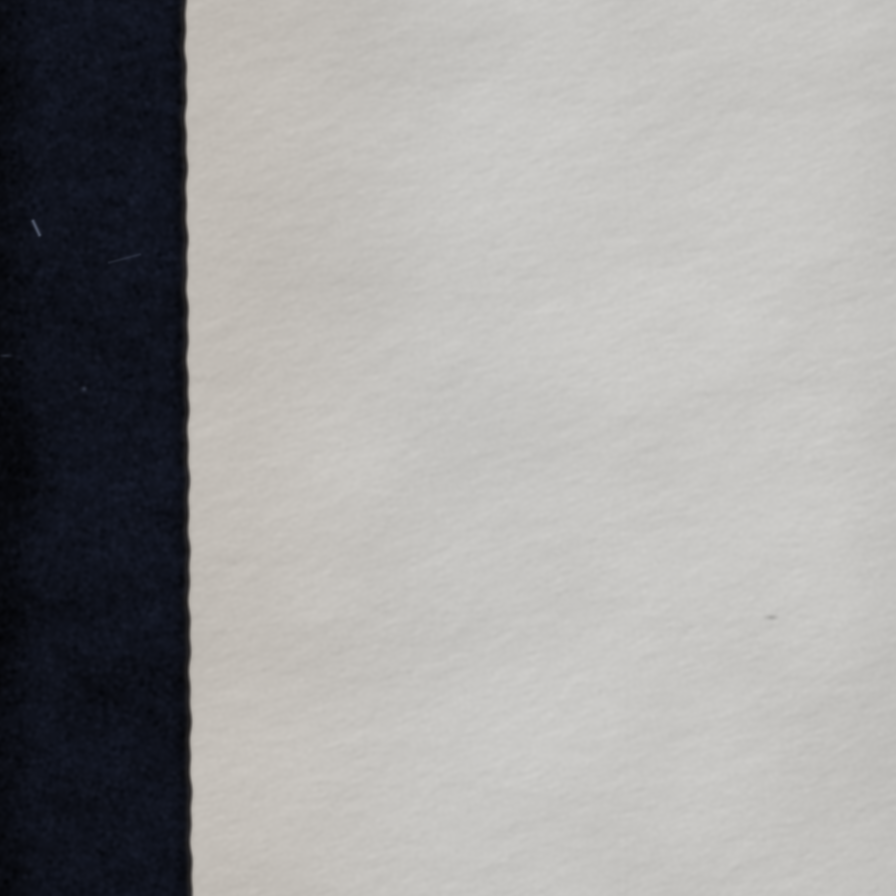
This texture is drawn by a Shadertoy shader. Its source:

```glsl
const vec3 PAPER_WARM = vec3(0.750, 0.732, 0.708);
const vec3 PAPER_COOL = vec3(0.778, 0.774, 0.763);
const vec3 INK_BLACK = vec3(0.030, 0.034, 0.050);
const vec3 INK_NAVY = vec3(0.066, 0.078, 0.118);
const vec3 RIM_BROWN = vec3(0.33, 0.30, 0.27);
const vec3 SCRATCH = vec3(0.32, 0.35, 0.42);

const float EDGE_BOTTOM = 0.2135;
const float EDGE_TOP = 0.2065;
const float EDGE_SOFT = 0.0028;
const float FIBRE_TILT = 0.30;
const float RELIEF = 0.021;
const float MOTTLE = 0.014;
const float GRAIN = 0.007;
const vec2 LIGHT_STEP = vec2(0.0012, -0.0028);

vec3 hash3(vec2 p) {
    vec3 q = fract(p.xyx * vec3(0.1031, 0.1030, 0.0973));
    q += dot(q, q.yxz + 33.33);
    return fract((q.xxy + q.yzz) * q.zyx);
}

// Cellular noise: one soft blob of random sign per cell, mean zero
float blobs(vec2 p) {
    vec2 cell = floor(p);
    float sum = 0.0;
    for (int y = -1; y <= 1; y++)
    for (int x = -1; x <= 1; x++) {
        vec2 id = cell + vec2(x, y);
        vec3 rnd = hash3(id + 200.0);
        vec2 d = p - id - rnd.xy;
        float w = max(0.0, 1.0 - dot(d, d));
        sum += w * w * (2.0 * rnd.z - 1.0);
    }
    return sum;
}

vec2 tilt(vec2 p) {
    float c = cos(FIBRE_TILT), s = sin(FIBRE_TILT);
    return vec2(c * p.x + s * p.y, c * p.y - s * p.x);
}

// Paper surface: stretched blobs at three scales
float paperHeight(vec2 uv) {
    vec2 p = tilt(uv);
    vec2 freq = vec2(26.0, 48.0);
    float h = 0.0, amp = 1.0;
    for (int i = 0; i < 3; i++) {
        h += amp * blobs(p * freq + float(i) * 17.3);
        freq *= 1.9;
        amp *= 0.68;
    }
    return h;
}

// Soft elliptical patch
float patchAt(vec2 uv, vec2 centre, vec2 size) {
    vec2 d = (uv - centre) / size;
    return exp(-dot(d, d));
}

// Thin soft stroke from a to b
float stroke(vec2 uv, vec2 a, vec2 b, float width) {
    vec2 ab = b - a;
    float t = clamp(dot(uv - a, ab) / dot(ab, ab), 0.0, 1.0);
    float d = length(uv - a - ab * t) / width;
    return exp(-d * d);
}

vec3 paper(vec2 uv, float fromEdge) {
    vec3 col = mix(PAPER_WARM, PAPER_COOL, smoothstep(0.0, 0.34, fromEdge));

    // Broad clouds and a few wide stains
    vec2 p = tilt(uv);
    float cloud = blobs(p * vec2(5.0, 8.0) + 3.7) + 0.7 * blobs(p * vec2(12.0, 19.0));
    col += MOTTLE * cloud * vec3(0.95, 1.0, 1.05);
    col -= 0.025 * patchAt(uv, vec2(0.52, 0.52), vec2(0.13, 0.08));
    col -= 0.014 * patchAt(uv, vec2(0.34, 0.70), vec2(0.12, 0.10));
    col += 0.014 * patchAt(uv, vec2(0.68, 0.63), vec2(0.12, 0.08));
    col -= 0.12 * patchAt(uv, vec2(0.861, 0.311), vec2(0.006, 0.003));

    // Side-lit fibres
    float slope = paperHeight(uv) - paperHeight(uv + LIGHT_STEP);
    col += RELIEF * slope;
    col += GRAIN * blobs(uv * 210.0);
    col *= 1.0 - 0.025 * smoothstep(0.93, 1.0, uv.x);
    return col;
}

vec3 ink(vec2 uv, float fromEdge) {
    // Navy body, black at the outer side and in worn patches
    float navy = smoothstep(-0.01, 0.055, uv.x) * smoothstep(0.0, 0.022, -fromEdge);
    navy = 0.2 + 0.8 * navy;
    navy -= 0.7 * patchAt(uv, vec2(0.015, 0.48), vec2(0.035, 0.06));
    navy -= 0.45 * patchAt(uv, vec2(0.12, 0.24), vec2(0.06, 0.035));
    navy -= 0.35 * patchAt(uv, vec2(0.05, 0.32), vec2(0.06, 0.04));
    navy += 0.22 * blobs(uv * vec2(16.0, 28.0)) + 0.20 * blobs(uv * vec2(55.0, 105.0));
    vec3 col = mix(INK_BLACK, INK_NAVY, clamp(navy, 0.0, 1.4));
    col += 0.018 * blobs(uv * 190.0) * vec3(0.9, 0.95, 1.2);

    // Scratches and dust
    float mark = 0.9 * stroke(uv, vec2(0.037, 0.753), vec2(0.044, 0.738), 0.0022);
    mark += 0.25 * stroke(uv, vec2(0.122, 0.707), vec2(0.156, 0.716), 0.0018);
    mark += 0.45 * patchAt(uv, vec2(0.094, 0.566), vec2(0.003));
    mark += 0.35 * patchAt(uv, vec2(0.006, 0.603), vec2(0.006, 0.002));
    return mix(col, SCRATCH, min(mark, 1.0));
}

void mainImage(out vec4 fragColor, in vec2 fragCoord) {
    vec2 uv = fragCoord / iResolution.xy;
    float wobble = 0.0007 * (sin(uv.y * 71.0) + sin(uv.y * 163.0 + 1.3));
    float fromEdge = uv.x - mix(EDGE_BOTTOM, EDGE_TOP, uv.y) - wobble;

    // Soft cut edge with a thin brown rim
    float soft = max(EDGE_SOFT, 1.0 / iResolution.x);
    float cover = smoothstep(-soft, soft, fromEdge);
    vec3 col = mix(ink(uv, fromEdge), paper(uv, fromEdge), cover);
    float rim = fromEdge / (1.4 * soft) + 0.5;
    col = mix(col, RIM_BROWN, 0.35 * exp(-rim * rim));
    fragColor = vec4(clamp(col, 0.0, 1.0), 1.0);
}
```
